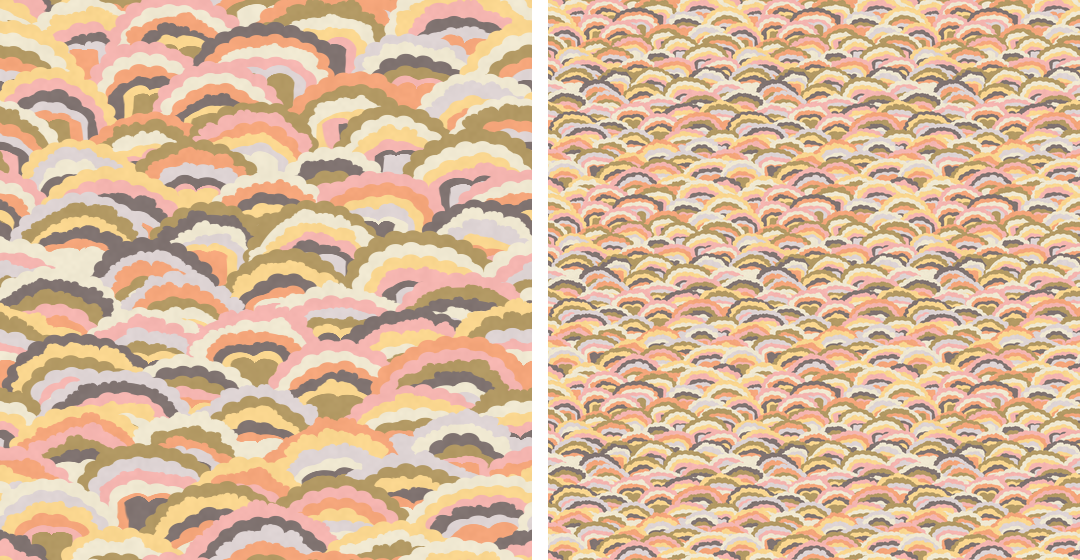
Left: one tile. Right: repeated 3 by 3.
A WebGL 1 fragment shader for this pattern:

```glsl
precision highp float;

uniform vec2 u_resolution;

const vec2 GRID = vec2(4.0, 16.0);   // hills across and rows up, both wrap
const float BANDS = 6.0;
const float SCALLOP = 0.034;         // lobe widths in canvas heights
const float LEAF = 0.0115;

float hash(vec2 p) {
  vec3 q = fract(p.xyx * vec3(0.1031, 0.1030, 0.0973));
  q += dot(q, q.yzx + 33.33);
  return fract((q.x + q.y) * q.z);
}

float wrappedNoise(vec2 uv, vec2 cells) {
  vec2 p = uv * cells;
  vec2 i = floor(p);
  vec2 f = fract(p);
  f = f * f * (3.0 - 2.0 * f);
  vec2 a = mod(i, cells);
  vec2 b = mod(i + 1.0, cells);
  return mix(mix(hash(a), hash(vec2(b.x, a.y)), f.x),
             mix(hash(vec2(a.x, b.y)), hash(b), f.x), f.y);
}

vec3 palette(float index) {
  if (index < 0.5) return vec3(0.94, 0.91, 0.82);  // cream
  if (index < 1.5) return vec3(0.70, 0.60, 0.39);  // olive
  if (index < 2.5) return vec3(0.96, 0.65, 0.48);  // orange
  if (index < 3.5) return vec3(0.87, 0.83, 0.83);  // lavender
  if (index < 4.5) return vec3(0.50, 0.45, 0.44);  // umber
  if (index < 5.5) return vec3(0.96, 0.71, 0.69);  // pink
  return vec3(0.98, 0.84, 0.56);                   // yellow
}

// Signed distance to a strip topped by round lobes: x runs along, y outward
float lobes(vec2 q, float size, float wild, float seed) {
  float d = q.y;
  float cell = floor(q.x / size);
  for (int i = -1; i <= 1; i++) {
    float id = cell + float(i);
    float shift = hash(vec2(id + 40.0, seed)) - 0.5;
    float lift = hash(vec2(id + 90.0, seed + 3.7)) - 0.5;
    vec2 center = vec2(id + 0.5 + 0.5 * wild * shift, -0.45 + 0.6 * wild * lift);
    d = min(d, length(q - center * size) - 0.62 * size);
  }
  return d;
}

// Smooth scallops, or scallops overgrown with small leaves
float bandEdge(vec2 q, float leafy, float seed) {
  float d = lobes(q, SCALLOP, 0.25 + 0.6 * leafy, seed);
  if (leafy > 0.5) d = lobes(vec2(q.x, d), LEAF, 1.0, seed + 11.0);
  return d;
}

// Paints one banded dome over the colour behind it
vec3 paintHill(vec3 behind, vec2 d, vec2 id, float soft) {
  float radius = mix(0.108, 0.145, hash(id + 5.3));
  d.y *= d.y < 0.0 ? 0.4 : 1.25;
  float r = length(d) + 0.00001;
  if (r > radius + 0.035) return behind;

  float angle = atan(d.x, d.y + 0.00001);
  float wobble = 0.004 * cos(3.0 * angle + 6.28 * hash(id + 8.1));
  float taper = 0.65 + 0.35 * max(d.y / r, 0.0);
  float first = floor(7.0 * hash(id + 17.9));
  float stride = 1.0 + floor(6.0 * hash(id + 29.4));
  float thickness = mix(0.023, 0.029, hash(id + 37.2));

  vec3 color = behind;
  for (float k = 0.0; k < BANDS; k++) {
    float seed = 50.0 * hash(id + 61.7) + 7.3 * k;
    float contour = radius - k * thickness * taper;
    float index = mod(first + stride * k, 7.0);
    float chance = k < 0.5 ? 0.25 : 0.5;
    float leafy = step(hash(id + vec2(k, 71.3)), chance);
    vec2 q = vec2(angle * max(radius - k * thickness, 0.02), r + wobble - contour);
    float edge = bandEdge(q, leafy, seed);
    color = mix(color, palette(index), 1.0 - smoothstep(-soft, soft, edge));
  }
  return color;
}

void main() {
  vec2 uv = gl_FragCoord.xy / u_resolution;
  vec2 aspect = vec2(u_resolution.x / u_resolution.y, 1.0);
  float soft = 0.8 / u_resolution.y;
  vec3 color = palette(1.0);

  // Upper rows lie behind, lower rows in front
  for (int j = 2; j >= -2; j--) {
    float row = floor(uv.y * GRID.y) + float(j);
    float stagger = 0.5 * mod(row, 2.0);
    float column = floor(uv.x * GRID.x - stagger);
    for (int i = -1; i <= 1; i++) {
      vec2 cell = vec2(column + float(i), row);
      vec2 id = mod(cell, GRID);
      vec2 jitter = vec2(hash(id + 2.6), hash(id + 13.8)) - 0.5;
      vec2 center = (cell + 0.5 + vec2(stagger, 0.0) + jitter * vec2(0.36, 0.5)) / GRID;
      color = paintHill(color, (uv - center) * aspect, id, soft);
    }
  }

  // Faint chalky mottling
  float mottle = wrappedNoise(uv, vec2(45.0)) + wrappedNoise(uv, vec2(130.0)) - 1.0;
  gl_FragColor = vec4(color + 0.018 * mottle, 1.0);
}
```
